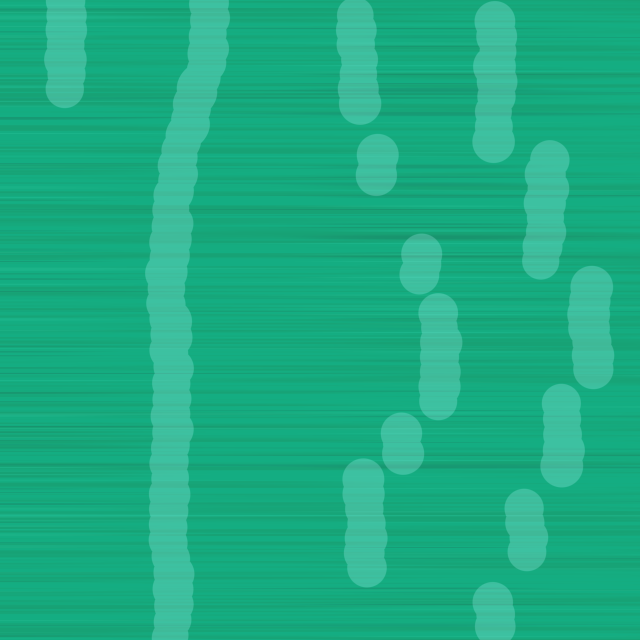
A WebGL 2 fragment shader for this background:

```glsl
#version 300 es
precision highp float;
// Pale scalloped brush dashes trailing down a green ground of fine horizontal streaks.

#define BRUSH_RADIUS 0.031
#define STAMP_STEP 0.025
#define STAMP_JITTER 0.004
#define FINE_ROWS 360.0
#define BROAD_ROWS 120.0
#define STREAK_STRETCH 2.5
#define PAINT_OPACITY 0.25

uniform vec2 u_resolution;
out vec4 fragColor;

const vec3 GREEN = vec3(0.080, 0.680, 0.508);
const vec3 DEEP_GREEN = vec3(0.092, 0.635, 0.458);
const vec3 DARK_LINE = vec3(0.100, 0.520, 0.400);
const vec3 LIGHT_LINE = vec3(0.150, 0.760, 0.600);
const vec3 PAINT = vec3(0.72, 0.99, 1.0);

float hash(vec2 p) {
    vec3 q = fract(vec3(p.xyx) * 0.1031);
    q += dot(q, q.yzx + 33.33);
    return fract((q.x + q.y) * q.z);
}

float noise(vec2 p) {
    vec2 cell = floor(p);
    vec2 f = fract(p);
    f = f * f * (3.0 - 2.0 * f);
    float low = mix(hash(cell), hash(cell + vec2(1, 0)), f.x);
    float high = mix(hash(cell + vec2(0, 1)), hash(cell + vec2(1, 1)), f.x);
    return mix(low, high, f.y);
}

// Distance to a vertical dash made of overlapping round stamps.
float dash(vec2 p, vec2 center, float halfLength, float lean, float seed) {
    float reach = max(halfLength - BRUSH_RADIUS, 0.012);
    float last = ceil(2.0 * reach / STAMP_STEP);
    float spacing = 2.0 * reach / last;
    float nearest = round((p.y - center.y + reach) / spacing);
    float d = 1.0;
    for (float k = -2.0; k <= 2.0; k++) {
        float stamp = clamp(nearest + k, 0.0, last);
        float y = stamp * spacing - reach;
        float wobble = (hash(vec2(stamp, seed)) - 0.5) * 2.0 * STAMP_JITTER;
        float radius = BRUSH_RADIUS * mix(0.92, 1.08, hash(vec2(stamp, seed + 50.0)));
        d = min(d, length(p - center - vec2(lean * y + wobble, y)) - radius);
    }
    return d;
}

// Signed distance to all painted trails.
float trails(vec2 p) {
    // Long, slowly bending stroke and a short one beside it.
    float bend = 0.266 + 0.06 * smoothstep(0.68, 0.93, p.y) + 0.004 * sin(20.0 * p.y);
    float d = dash(p - vec2(bend, 0.0), vec2(0.0, 0.5), 0.6, 0.0, 3.0);
    d = min(d, dash(p, vec2(0.102, 0.93), 0.1, 0.02, 7.0));

    // Two broken trails that swing out to the right and back.
    for (float i = 0.0; i < 6.0; i++) {
        float lean = (hash(vec2(i, 91.0)) - 0.5) * 0.12;
        float y = 0.182 + 0.12 * i + 0.005 * i * i;
        float x = max(0.56, 0.705 - 0.45 * abs(y - 0.48));
        float size = mix(0.047, 0.1, smoothstep(-0.2, 0.55, cos(2.7 * i)));
        d = min(d, dash(p, vec2(x, y), size, lean, 11.0 + i));

        y = 0.04 + 0.123 * i + 0.0087 * i * i;
        x = 0.935 - 0.39 * abs(y - 0.46);
        d = min(d, dash(p, vec2(x, y), 0.05 + 0.015 * i, -lean, 23.0 + i));
    }
    return d;
}

// Ground colour with broad bands and thin streaks.
vec3 ground(vec2 p) {
    float along = p.x * STREAK_STRETCH;
    float broad = noise(vec2(along * 0.5, p.y * BROAD_ROWS));
    float fine = noise(vec2(along + 17.0, p.y * FINE_ROWS));
    float thin = noise(vec2(along * 0.6 + 41.0, p.y * FINE_ROWS + 90.0));
    vec3 color = mix(GREEN, DEEP_GREEN, smoothstep(0.35, 0.8, mix(broad, fine, 0.55)));
    color = mix(color, DARK_LINE, 0.5 * smoothstep(0.72, 1.0, thin));
    return mix(color, LIGHT_LINE, 0.4 * smoothstep(0.25, 0.0, thin));
}

void main() {
    vec2 p = gl_FragCoord.xy / u_resolution.y;
    float edge = 0.75 / u_resolution.y;
    float painted = 1.0 - smoothstep(-edge, edge, trails(p));
    fragColor = vec4(mix(ground(p), PAINT, PAINT_OPACITY * painted), 1.0);
}
```
